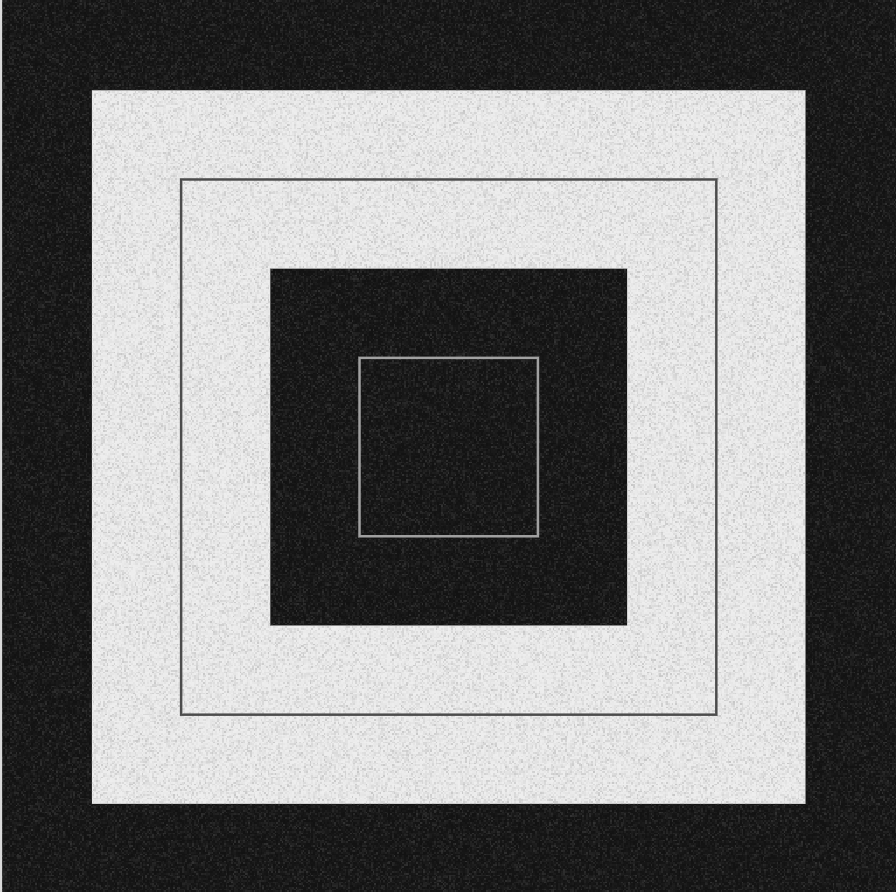
Write a WebGL 1 fragment shader that draws this background.

```glsl
precision highp float;
// Concentric black and white squares with thin outlines and fine film grain.

uniform vec2 u_resolution;

// Lengths are fractions of the canvas height
#define CENTER vec2(0.5008, 0.4988)
#define STEP 0.1
#define LINE_WIDTH 0.0028
#define STRIP_WIDTH 0.0024
#define GRAIN_CELLS 510.0
#define DARK 0.07
#define DARK_GRAIN 0.13
#define LIGHT 0.935
#define LIGHT_GRAIN 0.16
#define DARK_LINE 0.30
#define PALE_LINE 0.63
#define STRIP_TONE 0.85

float hash(vec2 p) {
  vec3 q = fract(vec3(p.xyx) * 0.1031);
  q += dot(q, q.yzx + 33.33);
  return fract((q.x + q.y) * q.z);
}

// Antialiased coverage of the region where distance d is negative
float fill(float d, float pixel) {
  return clamp(0.5 - d / pixel, 0.0, 1.0);
}

// Coverage of a thin outline centred on d = 0
float outline(float d, float pixel) {
  return fill(abs(d) - 0.5 * LINE_WIDTH, pixel);
}

void main() {
  float pixel = 1.0 / u_resolution.y;
  vec2 uv = gl_FragCoord.xy * pixel;
  vec2 p = abs(uv - CENTER * u_resolution / u_resolution.y);
  float radius = max(p.x, p.y);

  // Skewed grain: mostly faint, with occasional stronger specks
  vec2 cell = floor(uv * GRAIN_CELLS);
  float grain = hash(cell) * hash(cell + 719.0);
  float dark = DARK + DARK_GRAIN * grain;
  float light = LIGHT - LIGHT_GRAIN * grain;

  // Filled squares
  float frame = fill(radius - 4.0 * STEP, pixel) - fill(radius - 2.0 * STEP, pixel);
  float tone = mix(dark, light, frame);

  // Thin outlines halfway through each band
  tone = mix(tone, DARK_LINE, outline(radius - 3.0 * STEP, pixel));
  tone = mix(tone, PALE_LINE, outline(radius - STEP, pixel));

  // Pale strip along the left border
  tone = mix(tone, STRIP_TONE, fill(uv.x - STRIP_WIDTH, pixel));

  gl_FragColor = vec4(vec3(tone), 1.0);
}
```
